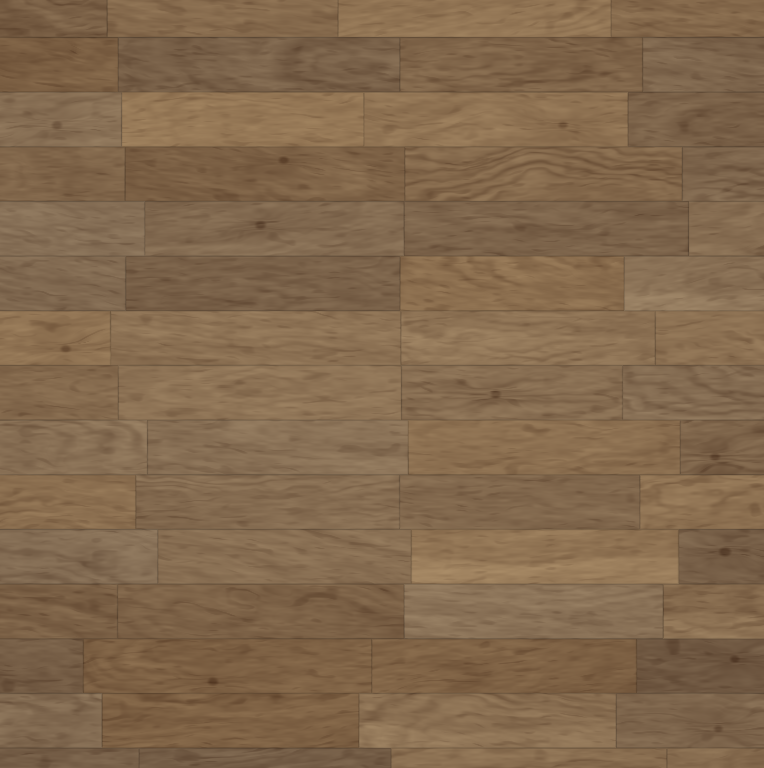
Give the GLSL for this texture, as a Shadertoy shader.

```glsl
const float ROWS = 14.05;          // plank rows down the canvas
const float ROW_SHIFT = 0.635;     // part of the lowest row that is cut off
const float PLANK_LENGTH = 0.342;
const float FIRST_JOINT = 0.16;
const float ROW_STAGGER = 0.22;    // in plank lengths
const float JOINT_JITTER = 0.16;   // in plank lengths
const float SEAM_HALF_WIDTH = 0.0008;
const float SEAM_DEPTH = 0.24;
const float RING_FREQUENCY = 34.0;
const float KNOT_CHANCE = 0.28;
const float SAPWOOD_CHANCE = 0.12;
const vec3 DARK_OAK = vec3(0.34, 0.24, 0.16);
const vec3 LIGHT_OAK = vec3(0.63, 0.53, 0.405);
const vec3 WARM_TINT = vec3(1.02, 0.99, 0.94);
const vec3 GREY_TINT = vec3(0.98, 1.0, 1.04);

float hash(vec2 p) {
    return fract(sin(dot(p, vec2(127.1, 311.7))) * 43758.5453);
}

float noise(vec2 p) {
    vec2 i = floor(p), f = fract(p);
    f = f * f * (3.0 - 2.0 * f);
    return mix(mix(hash(i), hash(i + vec2(1, 0)), f.x),
               mix(hash(i + vec2(0, 1)), hash(i + vec2(1, 1)), f.x), f.y);
}

float fbm(vec2 p) {
    float sum = 0.0, gain = 0.5;
    for (int i = 0; i < 4; i++) {
        sum += gain * noise(p);
        p = p * 2.03 + 17.3;
        gain *= 0.5;
    }
    return sum / 0.9375;
}

// Position of a butt joint along its row, in plank lengths
float jointAt(float index, float row) {
    return index + (hash(vec2(index + 7.0, row + 31.0)) - 0.5) * JOINT_JITTER;
}

// Wood tone from 0 (dark) to 1 (light); q is measured in row heights
float woodTone(vec2 q, vec2 id) {
    vec2 seed = 60.0 * vec2(hash(id + 1.7), hash(id + 5.3));
    float figure = hash(id + 9.1);
    float tone = mix(0.47, 0.78, hash(id + 3.9));
    vec2 g = q;
    g.y += (hash(id + 12.4) - 0.5) * 0.22 * (q.x - 2.4);

    // Knot that bends the grain around it
    float hasKnot = step(hash(id + 14.2), KNOT_CHANCE);
    vec2 knot = vec2(0.5 + 3.6 * hash(id + 15.8), 0.2 + 0.6 * hash(id + 16.6));
    vec2 toKnot = q - knot;
    float knotBend = hasKnot * exp(-dot(toKnot * toKnot, vec2(3.0, 14.0)));
    g.y += 0.18 * knotBend * sign(toKnot.y) * smoothstep(0.0, 0.15, abs(toKnot.y));

    // Nested growth rings, from straight to arched
    vec2 heart = vec2(4.8 * hash(id + 18.3), mix(-0.5, 1.5, hash(id + 19.5)));
    float warp = fbm(g * vec2(0.65, 1.6) + seed) - 0.5;
    float radius = length((g - heart) * vec2(0.22, 1.0)) + warp * mix(0.25, 0.85, figure);
    float wobble = 3.0 * noise(vec2(g.x * 0.5, radius * 4.0) + seed);
    float ring = 0.5 + 0.5 * sin(radius * RING_FREQUENCY + wobble);
    float ringMask = smoothstep(0.25, 0.7, noise(g * vec2(0.5, 2.0) + seed + 8.0));
    tone -= mix(0.05, 0.24, figure * figure) * ringMask * (ring * ring - 0.35);

    // Broad streaks, fine fibres and short open pores
    tone += 0.30 * (fbm(vec2(g.x * 0.35, radius * 6.0) + seed) - 0.5);
    tone += 0.20 * (fbm(vec2(g.x * 1.6, g.y * 11.0 + warp * 5.0) + seed) - 0.5);
    tone += 0.15 * (noise(vec2(q.x * 5.0, g.y * 22.0) + seed) - 0.5);
    float pores = noise(vec2(g.x * 3.2, g.y * 17.0 + warp * 9.0) + seed + 23.0);
    tone -= 0.16 * smoothstep(0.68, 0.95, pores);

    // Pale sapwood along one edge
    float sapEdge = 0.36 + 0.3 * (noise(vec2(q.x * 0.6, 2.0) + seed) - 0.5);
    float sapwood = 1.0 - smoothstep(sapEdge - 0.05, sapEdge + 0.05, q.y);
    tone += 0.17 * sapwood * step(hash(id + 21.7), SAPWOOD_CHANCE);

    // Dark knot centre with a soft halo
    float knotRadius = length(toKnot * vec2(0.75, 1.0)) + 0.05 * warp;
    float knotCore = 1.0 - smoothstep(0.03, 0.10, knotRadius);
    return tone - hasKnot * (0.32 * knotCore + 0.10 * knotBend);
}

void mainImage(out vec4 fragColor, in vec2 fragCoord) {
    vec2 uv = fragCoord / iResolution.xy;
    float pixel = 0.8 / iResolution.y;

    // Row and plank lookup
    float v = uv.y * ROWS + ROW_SHIFT;
    float row = floor(v), across = fract(v);
    float u = (uv.x - FIRST_JOINT) / PLANK_LENGTH + (hash(vec2(row, 4.0)) - 0.5) * ROW_STAGGER;
    float index = floor(u);
    if (u < jointAt(index, row)) index -= 1.0;
    else if (u >= jointAt(index + 1.0, row)) index += 1.0;
    float start = jointAt(index, row), end = jointAt(index + 1.0, row);
    vec2 id = vec2(index + 3.0, row);
    vec2 q = vec2((u - start) * PLANK_LENGTH * ROWS, across);

    // Wood colour, with light falling off to the sides and the bottom
    float tone = woodTone(q, id);
    vec2 fromCentre = uv - vec2(0.5, 0.6);
    tone += 0.05 - 0.32 * dot(fromCentre, fromCentre);
    vec3 color = mix(DARK_OAK, LIGHT_OAK, clamp(tone, -0.15, 1.08));
    color *= mix(WARM_TINT, GREY_TINT, hash(id + 27.3));

    // Seams between rows and butt joints
    float rowGap = min(across, 1.0 - across) / ROWS;
    float jointGap = min(u - start, end - u) * PLANK_LENGTH;
    float gap = min(rowGap, jointGap);
    float seam = 1.0 - smoothstep(SEAM_HALF_WIDTH - pixel, SEAM_HALF_WIDTH + pixel, gap);
    float wear = mix(0.5, 1.0, noise(uv * vec2(14.0, 40.0)));
    color *= 1.0 - SEAM_DEPTH * wear * seam;

    fragColor = vec4(color, 1.0);
}
```
